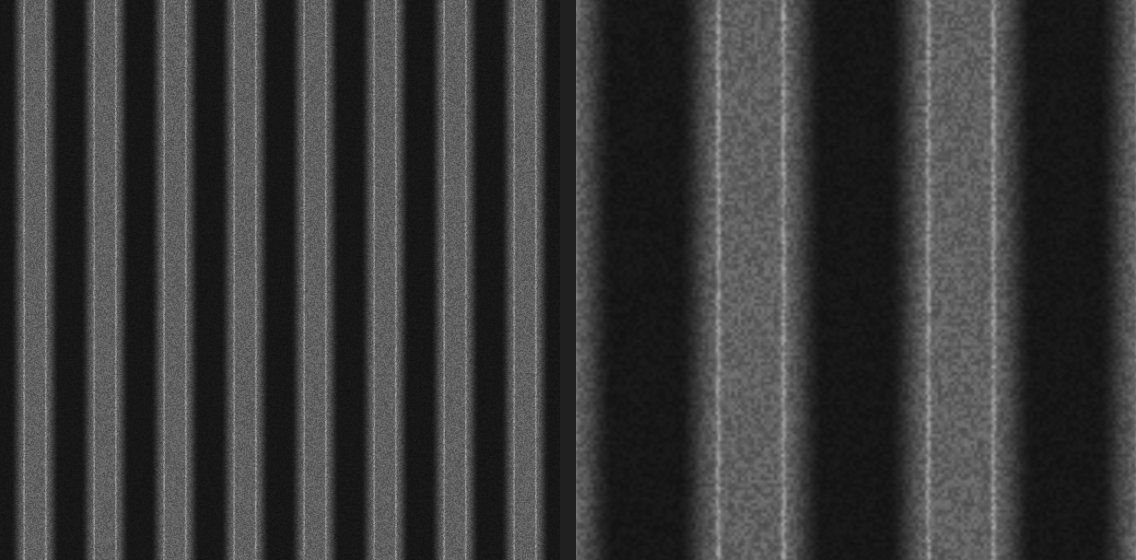
Left: the whole. Right: its middle third, enlarged.
This pattern is drawn by a WebGL 2 fragment shader. Its source:

```glsl
#version 300 es
precision highp float;

#define RIBS 8.0           // whole repeats across
#define FACE_HALF 0.155    // half width of the flat face, in periods
#define FOOT_HALF 0.345    // where the shoulder meets the groove
#define RIDGE_WIDTH 0.013  // spread of the bright edge line
#define GROOVE_TONE 0.088
#define FACE_TONE 0.375
#define RIDGE_GAIN 0.17
#define GRAIN_CELLS 512.0  // whole grain cells per side
#define GRAIN_AMOUNT 0.42

uniform vec2 u_resolution;
out vec4 fragColor;

// Sine-free hash of a cell, wrapped at the tile border
float cellHash(vec2 cell) {
  uvec2 q = uvec2(mod(cell, GRAIN_CELLS));
  uint h = q.x * 1597334677u ^ q.y * 3812015801u;
  h = (h ^ (h >> 16)) * 2146121005u;
  h = (h ^ (h >> 15)) * 2221713035u;
  h ^= h >> 16;
  return float(h >> 8) / 16777216.0;
}

// Fine value noise, 0 to 1, that repeats with the tile
float grain(vec2 uv) {
  vec2 p = uv * GRAIN_CELLS - 0.5;
  vec2 cell = floor(p);
  vec2 f = p - cell;
  float low = mix(cellHash(cell), cellHash(cell + vec2(1, 0)), f.x);
  float high = mix(cellHash(cell + vec2(0, 1)), cellHash(cell + vec2(1, 1)), f.x);
  return mix(low, high, f.y);
}

// Brightness across one rib; d is the distance from its axis
float ribTone(float d, float pixel) {
  float shoulder = 1.0 - smoothstep(FACE_HALF, FOOT_HALF, d);
  float width = max(RIDGE_WIDTH, 0.6 * pixel);
  float offset = (d - FACE_HALF) / width;
  float ridge = exp(-offset * offset) * RIDGE_WIDTH / width;
  return mix(GROOVE_TONE, FACE_TONE, shoulder) + RIDGE_GAIN * ridge;
}

void main() {
  vec2 uv = gl_FragCoord.xy / u_resolution;
  float d = abs(fract(uv.x * RIBS) - 0.5);
  float tone = ribTone(d, RIBS / u_resolution.x);

  // Grain scales with the light, so grooves stay quiet
  tone *= 1.0 + GRAIN_AMOUNT * (grain(uv) - 0.5);
  fragColor = vec4(vec3(tone), 1.0);
}
```
